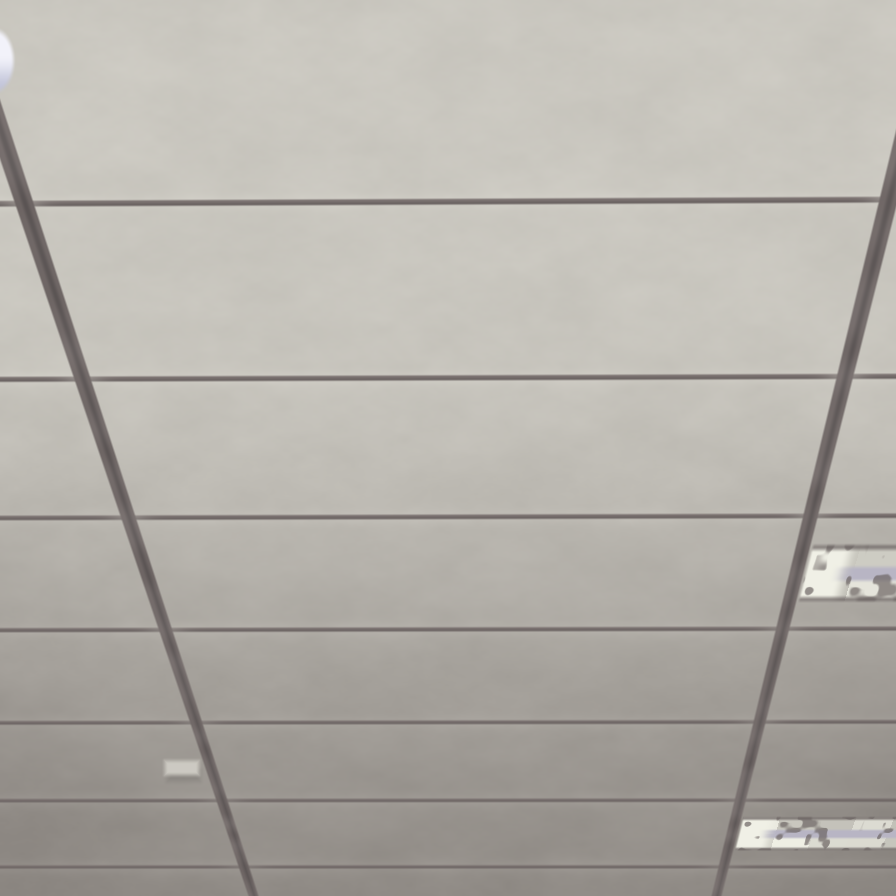
Give the GLSL for this texture, as a Shadertoy shader.

```glsl
// Suspended office ceiling: wide tiles in perspective, grey metal grid, recessed lights.

const vec2 VANISH = vec2(0.578, 1.894);  // vanishing point, y measured downward
const float COLUMN_WIDTH = 0.578;        // tile width at unit depth
const float COLUMN_START = -0.330;
const float ROW_SCALE = 12.5;
const float ROW_START = 7.49;

const vec3 TILE_LIGHT = vec3(0.79, 0.78, 0.75);
const vec3 TILE_DIM = vec3(0.55, 0.53, 0.51);
const vec3 RAIL = vec3(0.42, 0.39, 0.385);
const vec3 RAIL_DARK = vec3(0.33, 0.31, 0.31);
const vec3 LAMP_WHITE = vec3(0.94, 0.94, 0.90);
const vec3 LAMP_GREY = vec3(0.66, 0.65, 0.62);
const vec3 LAMP_TUBE = vec3(0.72, 0.71, 0.77);

float hash(vec2 p) {
    return fract(sin(dot(p, vec2(127.1, 311.7))) * 43758.5453);
}

float noise(vec2 p) {
    vec2 i = floor(p), f = fract(p);
    f = f * f * (3.0 - 2.0 * f);
    return mix(mix(hash(i), hash(i + vec2(1, 0)), f.x),
               mix(hash(i + vec2(0, 1)), hash(i + vec2(1, 1)), f.x), f.y);
}

float fbm(vec2 p) {
    float sum = 0.0, amp = 0.5;
    for (int i = 0; i < 4; i++) {
        sum += amp * noise(p);
        p = p * 2.03 + 17.0;
        amp *= 0.5;
    }
    return sum;
}

// Coverage of a shape from its signed distance
float fill(float dist, float soft) {
    return 1.0 - smoothstep(-soft, soft, dist);
}

float boxDist(vec2 p, vec2 halfSize) {
    vec2 q = abs(p) - halfSize;
    return length(max(q, 0.0)) + min(max(q.x, q.y), 0.0);
}

// Soft-edged interval
float band(float x, float lo, float hi, float soft) {
    return smoothstep(lo - soft, lo + soft, x) * (1.0 - smoothstep(hi - soft, hi + soft, x));
}

// Canvas position to tile coordinates (column, row)
vec2 tileCoord(vec2 p) {
    float depth = VANISH.y - p.y;
    return vec2(((p.x - VANISH.x) / depth - COLUMN_START) / COLUMN_WIDTH,
                ROW_SCALE / depth - ROW_START);
}

// Painted tile face: falloff of light plus faint mottling
vec3 tileColor(vec2 p, vec2 cell) {
    float shade = smoothstep(0.32, 1.12, p.y);
    shade += 0.22 * smoothstep(0.25, 0.6, abs(p.x - 0.5)) * smoothstep(0.4, 1.0, p.y);
    float mottle = fbm(p * vec2(14.0, 24.0)) - 0.47 + 0.4 * (fbm(p * vec2(60.0, 90.0)) - 0.47);
    float tone = 0.010 * (hash(cell) - 0.5);
    return mix(TILE_LIGHT, TILE_DIM, clamp(shade, 0.0, 1.0)) + 0.04 * mottle + tone;
}

// Light fitting: q.x runs along it, q.y across it from 0 to 1
vec3 lampColor(vec2 q, float row) {
    vec2 louver = vec2(floor(q.x / 0.075), floor(q.y * 2.0) + row);
    vec3 col = mix(LAMP_GREY, LAMP_WHITE, 0.35 + 0.65 * hash(louver));
    col = mix(col, LAMP_WHITE, 1.0 - smoothstep(0.05, 0.075, q.x));
    col = mix(col, LAMP_TUBE, band(q.y, 0.38, 0.62, 0.05) * smoothstep(0.04, 0.08, q.x));
    float glint = noise(vec2(q.x * 70.0, q.y * 5.0 + row));
    col = mix(col, RAIL, 0.7 * smoothstep(0.68, 0.85, glint));
    float rim = 1.0 - band(q.y, 0.08, 0.92, 0.05);
    return mix(col, RAIL, 0.75 * rim);
}

void mainImage(out vec4 fragColor, in vec2 fragCoord) {
    vec2 p = fragCoord / iResolution.xy;
    p.y = 1.0 - p.y;
    float soft = max(0.0016, 0.8 / iResolution.y);

    // Slight tilt of the ceiling, then its grid
    vec2 tilted = p + vec2(0.0, 0.006 * (p.x - 0.5) * (1.0 - p.y));
    vec2 tile = tileCoord(tilted);
    vec2 cell = floor(tile);
    float depth = VANISH.y - tilted.y;
    vec2 offset = (tile - round(tile)) * vec2(COLUMN_WIDTH * depth, depth * depth / ROW_SCALE);
    vec3 col = tileColor(p, cell);

    // Lights in every third row, right of the second rail
    vec2 q = vec2(tile.x - 1.012, (fract(tile.y) - 0.24) / 0.5);
    float lamp = step(1.0, tile.x) * step(1.5, mod(cell.y, 3.0));
    lamp *= smoothstep(0.0, 0.006, q.x) * band(q.y, 0.0, 1.0, 0.04);
    col = mix(col, lampColor(q, cell.y), lamp);

    // Cross rails: pale flange around a thin dark line
    col += 0.025 * exp(-pow(offset.y / 0.008, 2.0));
    float line = fill(abs(offset.y) - 0.0019 * depth, soft);
    float joint = 1.0 - 0.35 * exp(-pow(offset.x / 0.022, 2.0));
    col = mix(col, mix(RAIL * 1.15, RAIL, smoothstep(-0.002, 0.002, offset.y)), line * joint);

    // Main rails: wider, with a darker core and worn tone
    float rail = fill(abs(offset.x) - 0.0062 * depth, soft);
    float core = fill(abs(offset.x - 0.001) - 0.002 * depth, 0.003);
    float wear = 0.05 * (noise(vec2(tile.x, tile.y * 6.0)) - 0.5);
    col = mix(col, mix(RAIL * 1.08, RAIL_DARK, 0.6 * core) + wear, rail);

    // Small sensor with its shadow, and a round lamp at the left edge
    col *= 1.0 - 0.12 * fill(boxDist(p - vec2(0.205, 0.866), vec2(0.018, 0.006)), 0.006);
    col = mix(col, vec3(0.80, 0.79, 0.76), fill(boxDist(p - vec2(0.203, 0.857), vec2(0.019, 0.008)), 0.004));
    float globe = (length((p - vec2(-0.006, 0.068)) / vec2(0.021, 0.034)) - 1.0) * 0.02;
    col = mix(col, mix(vec3(0.95, 0.95, 0.98), vec3(0.76, 0.77, 0.85), smoothstep(0.06, 0.1, p.y)), fill(globe, 0.003));

    fragColor = vec4(clamp(col, 0.0, 1.0), 1.0);
}
```
